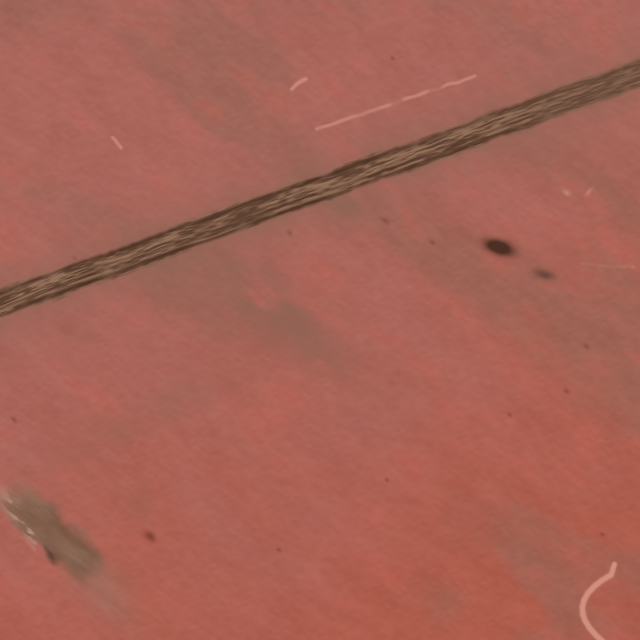
Reproduce this texture procedurally as a three.js fragment shader.

```glsl
// Worn red painted surface crossed by a brown fibrous seam, with stains and pale scratches.
varying vec2 vUv;

float hash(vec2 p) {
  return fract(sin(dot(p, vec2(127.1, 311.7))) * 43758.5453);
}

float noise(vec2 p) {
  vec2 i = floor(p), f = fract(p);
  f = f * f * (3.0 - 2.0 * f);
  return mix(mix(hash(i), hash(i + vec2(1.0, 0.0)), f.x),
             mix(hash(i + vec2(0.0, 1.0)), hash(i + vec2(1.0, 1.0)), f.x), f.y);
}

float fbm(vec2 p) {
  float sum = 0.0, amp = 0.5;
  for (int i = 0; i < 5; i++) {
    sum += amp * noise(p);
    p = mat2(0.8, 0.6, -0.6, 0.8) * p * 2.03 + 7.3;
    amp *= 0.5;
  }
  return sum;
}

vec2 turn(vec2 p, float a) {
  return vec2(cos(a) * p.x + sin(a) * p.y, cos(a) * p.y - sin(a) * p.x);
}

// Soft elliptical spot lying along an angle
float spot(vec2 p, vec2 centre, float angle, vec2 size) {
  vec2 q = turn(p - centre, angle) / size;
  return exp(-dot(q, q));
}

// Soft straight stroke between two points
float stroke(vec2 p, vec2 a, vec2 b, float width) {
  vec2 d = b - a;
  float t = clamp(dot(p - a, d) / dot(d, d), 0.0, 1.0);
  return 1.0 - smoothstep(0.0, width, length(p - a - t * d));
}

// Bowed thread drawn as short strokes along a quadratic curve
float thread(vec2 p) {
  float line = stroke(p, vec2(0.955, 0.102), vec2(0.960, 0.118), 0.007);
  vec2 last = vec2(0.945, -0.005);
  for (int i = 1; i <= 10; i++) {
    float t = float(i) / 10.0;
    vec2 next = mix(mix(vec2(0.945, -0.005), vec2(0.87, 0.055), t),
                    mix(vec2(0.87, 0.055), vec2(0.955, 0.102), t), t);
    line = max(line, stroke(p, last, next, 0.0075));
    last = next;
  }
  return min(1.4 * line, 1.0);
}

vec3 paint(vec2 p) {
  vec2 along = turn(p, -0.62);
  float cloud = fbm(along * vec2(3.5, 8.0) + 3.0);
  float blotch = fbm(along * vec2(14.0, 30.0) + 19.0);
  float warmth = smoothstep(0.15, 1.15, p.x * 0.4 + 0.8 - p.y * 1.1 + (cloud - 0.5) * 0.9);
  vec3 col = mix(vec3(0.672, 0.402, 0.362), vec3(0.685, 0.36, 0.295), warmth);
  col = mix(col, vec3(0.60, 0.395, 0.34), 0.75 * smoothstep(0.48, 0.72, cloud));
  col = mix(col, vec3(0.72, 0.355, 0.305), 0.3 * smoothstep(0.52, 0.75, blotch));

  // Fine brushed grain
  float grain = noise(along * vec2(60.0, 180.0)) + noise(turn(p, 0.35) * vec2(90.0, 200.0)) - 1.0;
  return col + 0.018 * grain + 0.04 * (blotch - 0.48);
}

// Short broken fibres between dark ragged edges
vec3 seamColour(float across, float along) {
  float drift = across + 0.004 * (noise(vec2(along * 14.0, 5.0)) - 0.5);
  float strands = noise(vec2(along * 22.0, drift * 300.0));
  float fibres = noise(vec2(along * 85.0 + 9.0, drift * 480.0));
  float mixed = smoothstep(0.2, 0.8, 0.5 * strands + 0.5 * fibres);
  vec3 col = mix(vec3(0.37, 0.255, 0.195), vec3(0.58, 0.44, 0.35), mixed);
  float groove = exp(-pow((abs(drift) - 0.0165) / 0.004, 2.0));
  groove += 0.65 * exp(-pow((drift + 0.006) / 0.0025, 2.0));
  groove *= 0.55 + 0.6 * noise(vec2(along * 40.0, across * 120.0 + 3.0));
  col = mix(col, vec3(0.29, 0.185, 0.135), 0.85 * min(groove, 1.0) * (1.0 - 0.5 * smoothstep(0.6, 1.0, along)));
  return mix(col, vec3(0.46, 0.335, 0.27), 0.45 * smoothstep(0.75, 1.0, along));
}

void main() {
  vec2 p = vUv;
  vec3 col = paint(p);
  vec2 rough = p + 0.04 * (vec2(fbm(p * 22.0), fbm(p * 22.0 + 40.0)) - 0.48);
  vec2 shaky = p + 0.003 * (vec2(noise(p * 60.0), noise(p * 60.0 + 9.0)) - 0.5);
  float wear = fbm(turn(p, -0.65) * vec2(14.0, 45.0));

  // Faint streaky smudges beside the seam and across the middle
  float smudge = 0.8 * spot(rough, vec2(0.46, 0.49), -0.75, vec2(0.13, 0.045));
  smudge += 0.6 * spot(rough, vec2(0.34, 0.57), -0.5, vec2(0.10, 0.05));
  smudge += 0.9 * spot(rough, vec2(0.53, 0.675), 0.2, vec2(0.08, 0.022));
  smudge += 0.4 * spot(rough, vec2(0.24, 0.36), 0.45, vec2(0.18, 0.03));
  smudge += 0.7 * spot(rough, vec2(0.85, 0.575), -0.5, vec2(0.075, 0.018));
  col = mix(col, vec3(0.55, 0.385, 0.325), min(smudge, 1.0) * clamp(2.2 * wear - 0.45, 0.0, 0.85));

  // Worn patch at the lower left, with a fading tail
  vec2 w = turn(rough - vec2(0.082, 0.168), -0.79);
  float patchMask = (1.0 - smoothstep(0.07, 0.115, abs(w.x))) * (1.0 - smoothstep(0.018, 0.037, abs(w.y)));
  vec3 worn = vec3(0.51, 0.39, 0.315) + 0.25 * (wear - 0.48);
  col = mix(col, worn + 0.06, 0.45 * spot(rough, vec2(0.165, 0.085), -0.85, vec2(0.06, 0.03)));
  col = mix(col, worn, 0.88 * patchMask);
  float chips = smoothstep(0.48, 0.56, wear) * spot(p, vec2(0.035, 0.185), -0.95, vec2(0.06, 0.012));
  col = mix(col, vec3(0.73, 0.59, 0.51), 0.85 * chips);
  col = mix(col, vec3(0.29, 0.22, 0.17), 0.75 * spot(rough, vec2(0.086, 0.126), -0.8, vec2(0.014, 0.005)));

  // Dark marks and scattered specks
  col = mix(col, vec3(0.27, 0.165, 0.12), min(1.6 * spot(shaky, vec2(0.78, 0.614), -0.3, vec2(0.021, 0.010)), 0.92));
  col = mix(col, vec3(0.34, 0.24, 0.19), 0.75 * spot(shaky, vec2(0.85, 0.571), -0.3, vec2(0.016, 0.007)));
  col = mix(col, vec3(0.45, 0.22, 0.18), 0.75 * spot(shaky, vec2(0.234, 0.161), -0.6, vec2(0.010, 0.006)));
  for (int i = 0; i < 12; i++) {
    float k = float(i);
    vec2 c = vec2(hash(vec2(k, 1.7)), hash(vec2(k, 5.3)));
    float size = 0.0025 + 0.002 * hash(vec2(k, 8.1));
    col = mix(col, vec3(0.48, 0.22, 0.19), 0.5 * spot(shaky, c, -0.7, vec2(size * 1.5, size)));
  }

  // Pale scratches, fading where the noise is low
  float fade = 0.3 + 0.7 * smoothstep(0.2, 0.7, noise(p * 50.0));
  float scratch = 0.7 * fade * stroke(shaky, vec2(0.495, 0.798), vec2(0.742, 0.881), 0.005);
  scratch += 0.75 * stroke(shaky, vec2(0.456, 0.861), vec2(0.477, 0.877), 0.006);
  scratch += 0.65 * stroke(shaky, vec2(0.175, 0.785), vec2(0.188, 0.769), 0.005);
  scratch += 0.35 * fade * stroke(shaky, vec2(0.91, 0.587), vec2(0.99, 0.582), 0.005);
  scratch += 0.6 * spot(shaky, vec2(0.884, 0.7), -0.6, vec2(0.007, 0.004));
  scratch += 0.5 * spot(shaky, vec2(0.921, 0.7), 0.9, vec2(0.007, 0.003));
  col = mix(col, vec3(0.83, 0.58, 0.51), clamp(max(scratch, 0.9 * thread(p)), 0.0, 1.0));

  // Seam with a dusty halo
  vec2 s = turn(p - vec2(0.0, 0.525), 0.346);
  float edge = abs(s.y + 0.005 * (noise(vec2(s.x * 22.0, 2.0)) - 0.5) + 0.002 * (noise(vec2(s.x * 110.0, 6.0)) - 0.5));
  col = mix(col, vec3(0.545, 0.395, 0.33), 0.8 * exp(-max(edge - 0.018, 0.0) / 0.03) * (0.4 + 0.8 * wear));
  col = mix(col, seamColour(s.y, s.x), 1.0 - smoothstep(0.016, 0.025, edge));

  gl_FragColor = vec4(col, 1.0);
}
```
